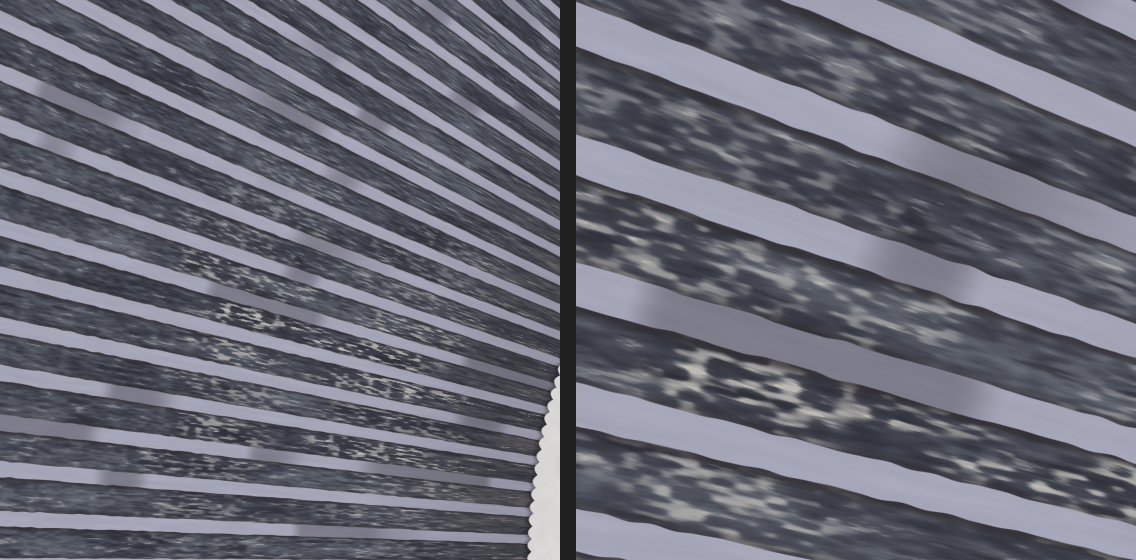
Left: the whole. Right: its middle third, enlarged.
Give the GLSL for this pattern, as a Shadertoy shader.

```glsl
// Fan of weathered dark wood slats between pale ribs, radiating from a pivot off the right side.
const vec2  PIVOT        = vec2(2.083, -0.008);
const float RIB_DENSITY  = 25.1;   // ribs per unit of slope
const float RIB_SPREAD   = 3.4;    // widens the spacing of steep ribs
const float RIB_HALF     = 0.168;  // half rib width, in rib spacings
const float RIB_JITTER   = 0.07;
const float INNER_RADIUS = 1.138;  // where the slats end
const float SCALLOP      = 0.007;
const vec2  GRAIN        = vec2(34.0, 13.0); // frequency along and across a slat

const vec3 RIB_COLOR   = vec3(0.65, 0.65, 0.725);
const vec3 WOOD_DARK   = vec3(0.19, 0.195, 0.235);
const vec3 WOOD_SLATE  = vec3(0.43, 0.455, 0.50);
const vec3 WOOD_BROWN  = vec3(0.39, 0.38, 0.39);
const vec3 FLECK_COLOR = vec3(0.74, 0.73, 0.71);
const vec3 SHADE_COLOR = vec3(0.20, 0.185, 0.20);
const vec3 PAPER_COLOR = vec3(0.85, 0.84, 0.835);

float hash(vec2 p) {
    return fract(sin(dot(p, vec2(127.1, 311.7))) * 43758.5453);
}

float noise(vec2 p) {
    vec2 i = floor(p), f = fract(p);
    f = f * f * (3.0 - 2.0 * f);
    return mix(mix(hash(i), hash(i + vec2(1, 0)), f.x),
               mix(hash(i + vec2(0, 1)), hash(i + vec2(1, 1)), f.x), f.y);
}

float fbm(vec2 p) {
    float sum = 0.0, amp = 0.5;
    for (int i = 0; i < 4; i++) {
        sum += amp * noise(p);
        p = p * 2.03 + 17.3;
        amp *= 0.5;
    }
    return sum / 0.9375;
}

// Soft window between two radii
float band(float r, float lo, float hi) {
    return smoothstep(lo - 0.03, lo + 0.03, r) * (1.0 - smoothstep(hi - 0.03, hi + 0.03, r));
}

// x: radius, y: position across in rib spacings
vec3 woodColor(vec2 polar, float slope, float slat) {
    vec2 q = polar + vec2(slat * 3.17, slat * 5.0);
    float tone   = fbm(q * vec2(7.0, 2.0));
    float streak = fbm(q * GRAIN);
    float fine   = noise(q * GRAIN * vec2(2.6, 1.5) + 40.0);

    float light = smoothstep(0.18, 0.86, 0.42 * tone + 0.4 * streak + 0.18 * fine);
    light += 0.10 * (hash(vec2(slat, 4.0)) - 0.5);
    float inner = 1.0 - smoothstep(1.18, 1.48, polar.x);
    vec3 col = mix(WOOD_DARK, mix(WOOD_SLATE, WOOD_BROWN, inner), light);

    // Dark cracks along the grain
    float crack = smoothstep(0.60, 0.78, fbm(q * vec2(15.0, 9.0) + 71.0));
    col = mix(col, WOOD_DARK * 0.85, 0.6 * crack);

    // Worn, glinting patches lying on two arcs
    float ragged = polar.x + 0.16 * (noise(q * vec2(5.0, 3.0) + 9.0) - 0.5);
    float arcs = max(band(ragged, 1.63, 1.81), band(ragged, 1.31, 1.52));
    float reach = exp(-pow((slope - 0.24) / 0.19, 2.0));
    float wear = arcs * reach * mix(0.55, 1.0, hash(vec2(slat, 8.0)));
    float glint = smoothstep(0.42, 0.72, 0.55 * fine + 0.45 * streak);
    float stray = smoothstep(0.66, 0.80, streak) * 0.35;
    return mix(col, FLECK_COLOR, clamp(glint * wear * 0.9 + stray, 0.0, 1.0));
}

void mainImage(out vec4 fragColor, in vec2 fragCoord) {
    vec2 uv = fragCoord / iResolution.y;
    vec2 d = vec2(PIVOT.x - uv.x, uv.y - PIVOT.y);
    float r = length(d);
    float slope = d.y / d.x;

    // Fan coordinate: every whole number is a rib
    float k = slope * (RIB_DENSITY - RIB_SPREAD * slope);
    float aa = fwidth(k);
    float rib = round(k);
    float offset = k - rib - RIB_JITTER * (hash(vec2(rib, 2.0)) - 0.5);
    float edge = abs(offset) - RIB_HALF;

    vec3 col = woodColor(vec2(r, k), slope, floor(k));

    // Contact shade, deeper beneath each rib
    float depth = offset < 0.0 ? 0.75 : 0.4;
    col = mix(col, SHADE_COLOR, depth * (1.0 - smoothstep(0.01, 0.10, edge)));

    // Pale ribs with faint grain and a few smudges
    float ribGrain = fbm(vec2(r * 18.0, k * 10.0));
    vec3 ribCol = RIB_COLOR * (0.96 + 0.08 * ribGrain);
    ribCol *= 1.0 - 0.10 * (1.0 - smoothstep(1.15, 1.5, r));
    ribCol *= 1.0 - 0.25 * smoothstep(0.70, 0.85, noise(vec2(r * 8.0, rib * 7.3)));
    float rough = 0.025 * (noise(vec2(r * 70.0, rib * 3.0)) - 0.5);
    col = mix(col, ribCol, 1.0 - smoothstep(-0.7 * aa, 0.7 * aa, edge + rough));

    // Scalloped paper inside the slat ends
    float rim = r - INNER_RADIUS - SCALLOP * (abs(sin(6.28318 * k)) - 0.5);
    float px = 1.0 / iResolution.y;
    col *= 1.0 - 0.3 * (1.0 - smoothstep(0.0, 0.012, rim));
    vec3 paper = PAPER_COLOR * (0.97 + 0.06 * fbm(uv * 60.0));
    col = mix(col, paper, 1.0 - smoothstep(-px, px, rim));

    fragColor = vec4(col, 1.0);
}
```
